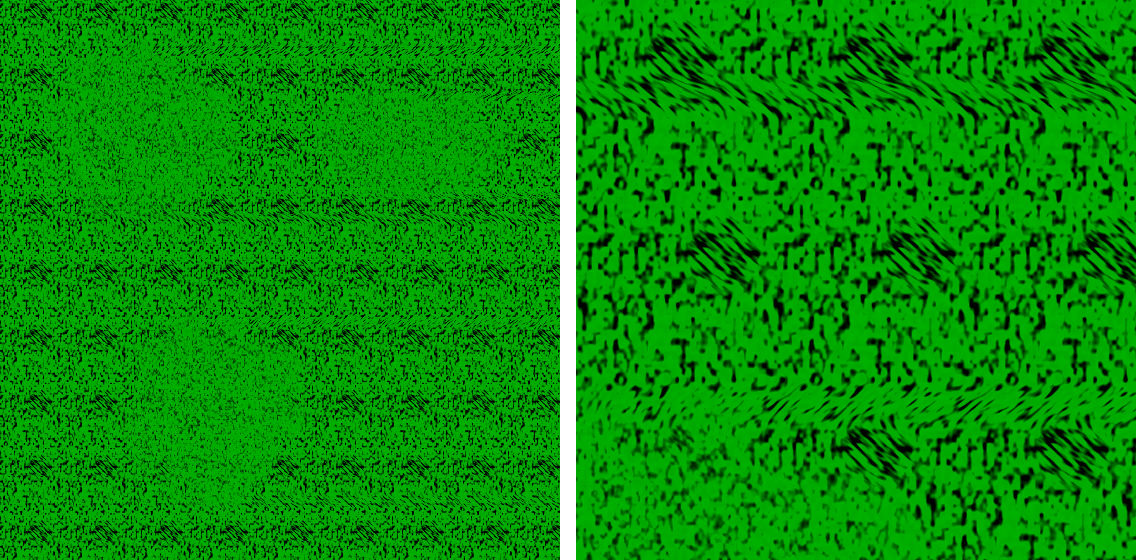
Left, the full canvas; right, a detail of the centre.
A Shadertoy shader for this pattern:

```glsl
const float REPEATS = 8.58;                     // tiles across and down
const vec2 TILE_ORIGIN = vec2(0.09, 0.78);      // position of the round dot in the first tile
const vec2 COARSE_GRAIN = vec2(38.0, 26.0);     // speck cells per tile
const vec2 FINE_GRAIN = vec2(52.0, 42.0);
const float FINE_SHARE = 0.35;
const float SPECK_START = 0.51;                 // noise level where ink begins
const float SPECK_FULL = 0.79;                  // noise level of solid ink
const float CLUMP_GAIN = 0.075;
const float DOT_RADIUS = 0.035;
const vec2 SMUDGE_POS = vec2(0.15, 0.33);
const vec2 SMUDGE_SIZE = vec2(0.035, 0.085);
const vec2 CLUMP_POS = vec2(0.53, 0.64);
const vec2 CLUMP_SIZE = vec2(0.27, 0.30);
const float PHASE_SLIP = 0.22;                  // sideways slip to the right of a worn patch
const float WORN_INK = 0.78;
const vec3 GREEN_DEEP = vec3(0.0, 0.65, 0.0);
const vec3 GREEN_BRIGHT = vec3(0.0, 0.70, 0.0);
const vec3 INK = vec3(0.0, 0.01, 0.0);

// Worn patches: centre, half size
const int PATCHES = 3;
const vec4 WORN[PATCHES] = vec4[PATCHES](
    vec4(0.25, 0.76, 0.16, 0.15),
    vec4(0.38, 0.265, 0.15, 0.16),
    vec4(0.73, 0.74, 0.17, 0.09));

float hash(vec2 p) {
    vec3 q = fract(p.xyx * vec3(0.1031, 0.1030, 0.0973));
    q += dot(q, q.yzx + 33.33);
    return fract((q.x + q.y) * q.z);
}

// Value noise whose lattice wraps after the given number of cells
float wrappedNoise(vec2 p, vec2 period) {
    vec2 i = floor(p), f = fract(p);
    f = f * f * (3.0 - 2.0 * f);
    vec2 a = mod(i, period), b = mod(i + 1.0, period);
    return mix(mix(hash(a), hash(vec2(b.x, a.y)), f.x),
               mix(hash(vec2(a.x, b.y)), hash(b), f.x), f.y);
}

float grain(vec2 p, float tiles) {
    float coarse = wrappedNoise(p * COARSE_GRAIN, COARSE_GRAIN * tiles);
    float fine = wrappedNoise(p * FINE_GRAIN + 7.0, FINE_GRAIN * tiles);
    return mix(coarse, fine, FINE_SHARE);
}

// Offset to the nearest copy of a point in the unit tile
vec2 toNearest(vec2 p, vec2 centre) {
    return fract(p - centre + 0.5) - 0.5;
}

float blob(vec2 p, vec2 centre, vec2 size) {
    return 1.0 - smoothstep(0.35, 1.0, length(toNearest(p, centre) / size));
}

void mainImage(out vec4 fragColor, in vec2 fragCoord) {
    vec2 uv = fragCoord / iResolution.xy;

    // Wear mask and the phase slip that each patch leaves behind it
    float wear = 0.0, slip = 0.0;
    float ragged = 0.35 * (wrappedNoise(uv * 24.0, vec2(64.0)) - 0.5);
    for (int k = 0; k < PATCHES; k++) {
        vec2 d = (uv - WORN[k].xy) / WORN[k].zw;
        wear = max(wear, 1.0 - smoothstep(0.75, 1.15, length(d) + ragged));
        float band = 1.0 - smoothstep(0.9, 1.1, abs(d.y));
        slip += PHASE_SLIP * band * smoothstep(-1.0, 1.0, d.x);
    }

    vec2 tile = uv * REPEATS - TILE_ORIGIN + vec2(slip, 0.0);

    // Upright specks, with slanted strokes inside the dense clump
    float clump = blob(tile, CLUMP_POS, CLUMP_SIZE);
    float upright = grain(tile, 1.0);
    float slanted = grain(vec2(tile.x + tile.y, tile.y), 1.0);
    float field = mix(upright, slanted, smoothstep(0.3, 0.7, clump));
    field += CLUMP_GAIN * (clump - 0.3);

    // Landmarks of the tile: a round dot and a ragged upright smudge
    field += 0.35 * blob(tile, vec2(0.0), vec2(DOT_RADIUS * 1.3));
    field += 0.25 * blob(tile, SMUDGE_POS, SMUDGE_SIZE);

    // Wear replaces the repeat with fine, paler grain
    float loose = grain(uv * REPEATS * 1.25, 16.0) - 0.015;
    field = mix(field, mix(field, loose, 0.75), wear);
    float ink = clamp((field - SPECK_START) / (SPECK_FULL - SPECK_START), 0.0, 1.0);
    ink *= mix(1.0, WORN_INK, wear);

    vec3 ground = mix(GREEN_DEEP, GREEN_BRIGHT, wrappedNoise(tile * 44.0 + 3.0, vec2(44.0)));
    fragColor = vec4(mix(ground, INK, ink), 1.0);
}
```
